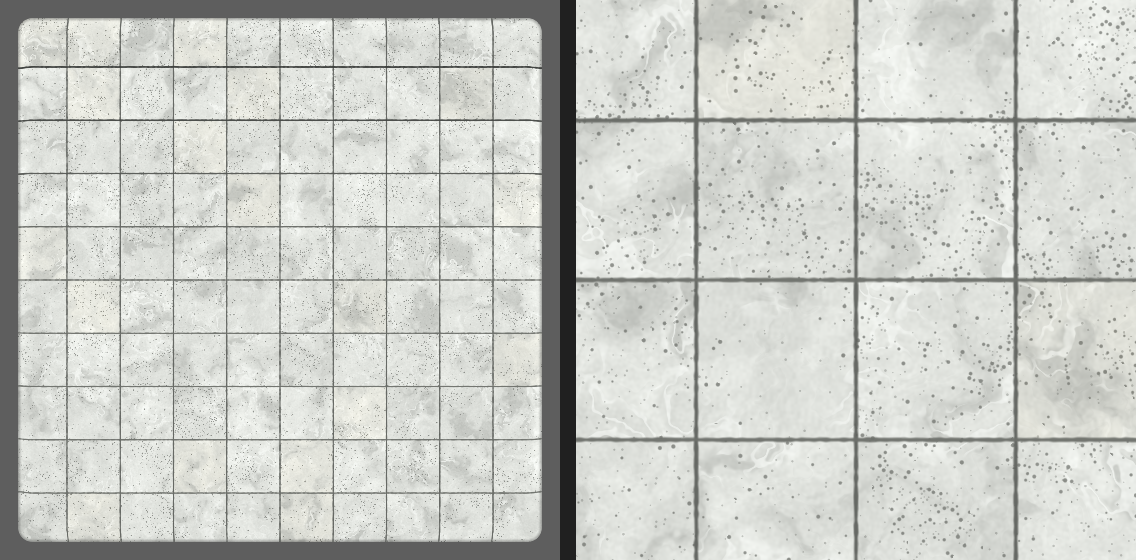
Left, the full canvas; right, a detail of the centre.
Write a three.js fragment shader that draws this texture.

```glsl
// Rounded slab of ten by ten pale stone tiles with dark joints on a grey ground.
varying vec2 vUv;

const vec3 GROUND = vec3(0.37);
const vec3 SHADE = vec3(0.785, 0.795, 0.775);
const vec3 STONE = vec3(0.865, 0.875, 0.855);
const vec3 PALE = vec3(0.925, 0.935, 0.915);
const vec3 CHALK = vec3(0.955, 0.965, 0.95);
const vec3 PIT = vec3(0.47, 0.48, 0.46);
const vec3 JOINT_DARK = vec3(0.23, 0.24, 0.23);
const vec3 JOINT_LIGHT = vec3(0.43, 0.44, 0.42);
const float PITCH = 0.0951;
const float HALF_SLAB = 0.4675;
const float CORNER = 0.025;
const float SOFT = 0.0009;

float hash(vec2 p) {
  return fract(sin(dot(p, vec2(127.1, 311.7))) * 43758.5453);
}

vec2 hash2(vec2 p) {
  return vec2(hash(p), hash(p + vec2(17.3, 41.9)));
}

float noise(vec2 p) {
  vec2 i = floor(p);
  vec2 f = fract(p);
  f = f * f * (3.0 - 2.0 * f);
  float low = mix(hash(i), hash(i + vec2(1.0, 0.0)), f.x);
  float high = mix(hash(i + vec2(0.0, 1.0)), hash(i + 1.0), f.x);
  return mix(low, high, f.y);
}

float fbm(vec2 p) {
  float sum = 0.0;
  float gain = 0.53;
  for (int i = 0; i < 4; i++) {
    sum += gain * noise(p);
    p = mat2(1.6, 1.2, -1.2, 1.6) * p + 5.7;
    gain *= 0.5;
  }
  return sum;
}

float roundedBox(vec2 p, float halfSize, float radius) {
  vec2 q = abs(p) - halfSize + radius;
  return length(max(q, 0.0)) + min(max(q.x, q.y), 0.0) - radius;
}

mat2 rotation(float angle) {
  float c = cos(angle);
  float s = sin(angle);
  return mat2(c, s, -s, c);
}

// Small round pits, one at most per cell, kept where density allows
float pits(vec2 p, float density) {
  vec2 id = floor(p);
  vec2 center = 0.3 + 0.4 * hash2(id);
  float radius = mix(0.16, 0.34, hash(id + 8.1));
  float dist = length(fract(p) - center);
  float keep = step(hash(id + 3.7), density);
  return keep * (1.0 - smoothstep(radius - 0.14, radius + 0.14, dist));
}

// Clouded stone with chalky swirls and clustered pits
vec3 stone(vec2 local, vec2 id) {
  vec2 seed = hash2(id + 20.0) * 40.0;
  vec2 q = rotation(6.2832 * hash(id + 31.0)) * (local - 0.5) + seed;
  vec2 warp = vec2(fbm(q * 3.0), fbm(q * 3.0 + 9.2));
  float cloud = fbm(q * vec2(2.4, 3.6) + 2.4 * warp);
  float detail = fbm(q * 8.0 + 4.0 * warp);

  vec3 color = mix(SHADE, STONE, smoothstep(0.22, 0.44, cloud));
  color = mix(color, PALE, smoothstep(0.38, 0.72, 0.6 * cloud + 0.4 * detail));
  float ridge = 1.0 - abs(2.0 * noise(q * 9.0 + 6.0 * warp) - 1.0);
  float patchMask = smoothstep(0.48, 0.66, fbm(q * 2.6 + 13.0));
  color = mix(color, CHALK, 0.75 * patchMask * smoothstep(0.72, 0.92, ridge));
  color -= 0.025 * smoothstep(0.54, 0.62, detail) * (1.0 - patchMask);

  float cluster = smoothstep(0.42, 0.72, fbm(q * 2.2 + 27.0));
  color = mix(color, PIT, 0.8 * pits(q * 26.0, 0.015 + 0.22 * cluster));
  color = mix(color, PIT, 0.4 * pits(q * 41.0, 0.02 + 0.16 * cluster));

  // Tone and faint warmth differ from tile to tile
  color += 0.035 * (hash(id + 5.0) - 0.5) + 0.035 * (noise(q * 45.0) - 0.5);
  float warm = step(0.88, hash(id + 12.0)) * cloud;
  return color + warm * vec3(0.012, 0.0, -0.022);
}

// Coverage of a joint with slightly ragged sides
float joint(float dist, float halfWidth, vec2 p) {
  float ragged = halfWidth + 0.0007 * (noise(p * 280.0) - 0.5);
  return 1.0 - smoothstep(ragged - SOFT, ragged + SOFT, dist);
}

void main() {
  vec2 p = vUv - 0.5;
  float edge = roundedBox(p, HALF_SLAB, CORNER);

  // Joints bend inward where the slab rounds over
  vec2 rim = smoothstep(0.442, 0.47, abs(p));
  vec2 grid = p * (1.0 + 0.006 * rim.yx);
  vec2 cell = grid / PITCH;
  vec3 color = stone(fract(cell), floor(cell));

  // Soft light along the rounded rim, with a thin dark lip
  float glow = smoothstep(-0.035, -0.008, edge);
  color += glow * (0.035 - 0.04 * smoothstep(0.3, 0.47, -p.y));
  color *= 1.0 - 0.24 * smoothstep(-0.007, 0.0, edge);

  // Joints: the upper rows are deeper and darker
  vec2 dist = abs(fract(cell + 0.5) - 0.5) * PITCH;
  float depth = smoothstep(0.0, 0.4, p.y);
  vec3 rowColor = mix(JOINT_LIGHT, JOINT_DARK, depth);
  vec3 columnColor = mix(JOINT_LIGHT, JOINT_DARK, 0.35);
  color = mix(color, columnColor, 0.92 * joint(dist.x, 0.0012, grid));
  color = mix(color, rowColor, 0.95 * joint(dist.y, mix(0.0012, 0.0015, depth), grid + 3.0));

  color = mix(color, GROUND, smoothstep(-SOFT, SOFT, edge));
  gl_FragColor = vec4(color, 1.0);
}
```
